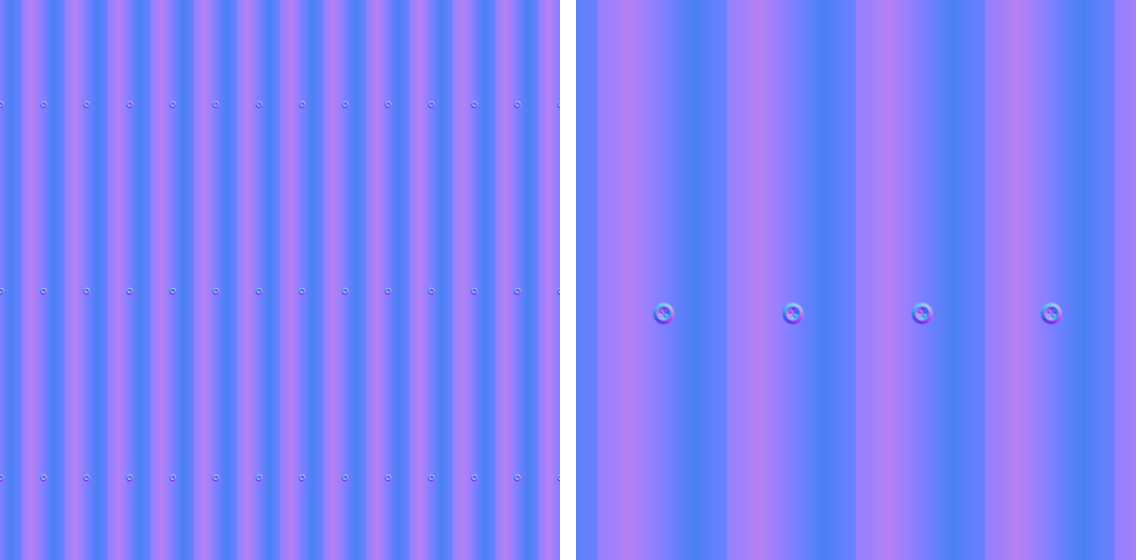
Left: the whole. Right: its middle third, enlarged.
Reproduce this texture map procedurally as a WebGL 1 fragment shader.

```glsl
precision highp float;
// Tangent-space normal map of a corrugated metal sheet with rows of screws.
// Each rib has an analytic slope with a sharp crease at its border; the screws
// are a small height function, differentiated by central differences.

uniform vec2 u_resolution;

#define RIBS 13.0          // ribs across the tile
#define ROWS 3.0           // screw rows down the tile
#define RIB_SLOPE 0.49     // steepest slope of a rib
#define RIB_PEAK 0.265     // distance from rib axis to steepest point, in ribs
#define CREASE_DROP 0.62   // share of the slope lost between peak and crease
#define SCREW_OFFSET vec2(0.012, 0.44) // screw centre within its cell
#define SCREW_RADIUS 0.0066
#define SCREW_HEIGHT 0.24  // rim height, in screw radii
#define RECESS_DEPTH 0.13  // depth of the dished head, in screw radii
#define SLOT_DEPTH 0.09    // depth of the cross slot, in screw radii

// Signed x component of the normal slope, x counted in ribs.
float ribSlope(float x, float pixel) {
  float side = fract(x + 0.5) - 0.5;
  float t = abs(side);
  float d = clamp((t - RIB_PEAK) / (0.5 - RIB_PEAK), 0.0, 1.0);
  float rise = min(t / RIB_PEAK, 1.0);
  float fall = 1.0 - CREASE_DROP * d * (2.0 - d);
  float crease = clamp((0.5 - t) / pixel, 0.0, 1.0);
  return -sign(side) * RIB_SLOPE * rise * fall * crease;
}

// Height of a dished screw head with a cross slot, p in screw radii.
float screwHeight(vec2 p) {
  float r = length(p);
  float rim = 1.0 - smoothstep(0.6, 1.0, r);
  float dish = 1.0 - smoothstep(0.35, 0.7, r);
  vec2 a = abs(p);
  float arm = 1.0 - smoothstep(0.06, 0.18, min(a.x, a.y));
  float slot = arm * (1.0 - smoothstep(0.3, 0.48, max(a.x, a.y)));
  return SCREW_HEIGHT * rim - RECESS_DEPTH * dish - SLOT_DEPTH * slot;
}

// Normal slope of the screw head by central differences.
vec2 screwSlope(vec2 p, float pixel) {
  vec2 e = vec2(max(0.1, 0.5 * pixel), 0.0);
  float dx = screwHeight(p + e.xy) - screwHeight(p - e.xy);
  float dy = screwHeight(p + e.yx) - screwHeight(p - e.yx);
  return -vec2(dx, dy) / (2.0 * e.x);
}

void main() {
  vec2 uv = gl_FragCoord.xy / u_resolution;
  float pixel = 1.0 / min(u_resolution.x, u_resolution.y);

  // Ribs
  vec2 slope = vec2(ribSlope(uv.x * RIBS, 0.75 * pixel * RIBS), 0.0);

  // Screws, one per rib and row
  vec2 grid = vec2(RIBS, ROWS);
  vec2 cell = fract(uv * grid - SCREW_OFFSET + 0.5) - 0.5;
  slope += screwSlope(cell / grid / SCREW_RADIUS, pixel / SCREW_RADIUS);

  // Pack the unit normal into colour
  vec3 normal = normalize(vec3(slope, 1.0));
  gl_FragColor = vec4(normal * 0.5 + 0.5, 1.0);
}
```
